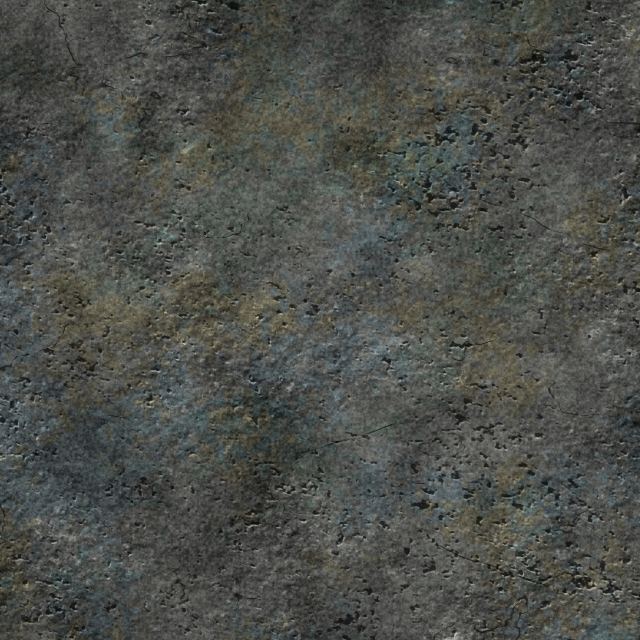
Reproduce this texture procedurally as a WebGL 2 fragment shader.

```glsl
#version 300 es
precision highp float;

uniform vec2 u_resolution;
out vec4 fragColor;

// Tone
const float BASE_TONE = 0.298;
const float CLOUD_GAIN = 0.20;
const float MOTTLE_GAIN = 0.24;
const float GRAIN_GAIN = 0.19;
const float RELIEF_GAIN = 0.36;
const float LIP_GAIN = 0.17;
const float FLECK_GAIN = 0.13;
const float PIT_DEPTH = 0.64;
const float CRACK_DEPTH = 0.55;

// Feature sizes, in cells per canvas
const vec2 CLOUD_SCALE = vec2(2.8, 3.8);
const vec2 PIT_SCALE = vec2(84.0, 112.0);
const vec2 RELIEF_SCALE = vec2(62.0, 78.0);
const float MOTTLE_SCALE = 17.0;
const float GRAIN_SCALE = 235.0;
const float CRACK_SCALE = 8.0;
const vec2 LIGHT_STEP = vec2(-0.0016, 0.0028);
const int CRATERS = 7;
const int HAIRLINES = 4;

// Colour
const vec3 STONE = vec3(0.995, 1.010, 0.970);
const vec3 BLUE_STAIN = vec3(0.91, 1.00, 1.07);
const vec3 OCHRE_STAIN = vec3(1.05, 1.00, 0.86);
const vec3 GREEN_STAIN = vec3(0.94, 1.01, 0.97);

float hash(vec2 cell, uint seed) {
    uvec2 q = uvec2(ivec2(cell)) * uvec2(1597u, 3571u) + seed * 7919u;
    uint h = (q.x ^ (q.y << 9)) * 747796u + q.y * 28411u;
    h = (h ^ (h >> 15)) * 739397u;
    h = (h ^ (h >> 13)) * 972663u;
    h ^= h >> 16;
    return float(h & 65535u) / 65535.0;
}

float noise(vec2 p, uint seed) {
    vec2 i = floor(p), f = fract(p);
    f = f * f * (3.0 - 2.0 * f);
    float low = mix(hash(i, seed), hash(i + vec2(1, 0), seed), f.x);
    float high = mix(hash(i + vec2(0, 1), seed), hash(i + vec2(1, 1), seed), f.x);
    return mix(low, high, f.y);
}

float fbm(vec2 p, uint seed) {
    float sum = 0.0, weight = 0.5;
    for (int i = 0; i < 5; i++) {
        sum += weight * noise(p, seed + uint(i));
        p = mat2(1.6, 1.2, -1.2, 1.6) * p + 3.7;
        weight *= 0.5;
    }
    return sum / 0.97;
}

// Ragged pits of mixed size that gather in clusters
float pits(vec2 p) {
    vec2 q = mat2(0.96, 0.28, -0.28, 0.96) * p;
    float ragged = 0.46 * noise(q * PIT_SCALE, 20u) + 0.32 * noise(p * PIT_SCALE * 1.9, 21u)
                 + 0.22 * noise(q * PIT_SCALE * 3.3, 23u);
    float cluster = fbm(p * 9.0, 24u) - 0.5;
    return smoothstep(0.63, 0.83, ragged + 0.42 * cluster);
}

// Broken, wandering cracks along a noise contour
float cracks(vec2 p) {
    float contour = abs(fbm(p * CRACK_SCALE * vec2(0.8, 1.3), 30u) - 0.5);
    contour += 0.010 * noise(p * 120.0, 35u);
    float patches = smoothstep(0.55, 0.68, fbm(p * 11.0, 36u));
    return patches * (1.0 - smoothstep(0.003, 0.015, contour));
}

// Long faint scratches
float hairlines(vec2 p) {
    float ink = 0.0;
    for (int i = 0; i < HAIRLINES; i++) {
        vec2 id = vec2(i, 3);
        vec2 start = vec2(hash(id, 40u), hash(id, 41u));
        vec2 span = vec2(0.25, 0.30 * (hash(id, 42u) - 0.6));
        vec2 q = p - start + 0.016 * (fbm(p * 14.0, 43u) - 0.5);
        float along = clamp(dot(q, span) / dot(span, span), 0.0, 1.0);
        float line = 1.0 - smoothstep(0.0004, 0.0019, length(q - span * along));
        ink = max(ink, line * smoothstep(0.35, 0.65, noise(p * 30.0, 44u)));
    }
    return ink;
}

// Shallow round dents, shaded at the upper rim and lit at the lower one
float craters(vec2 p) {
    float shade = 0.0;
    for (int i = 0; i < CRATERS; i++) {
        vec2 id = vec2(i, 8);
        vec2 q = p - vec2(hash(id, 50u), hash(id, 51u));
        float radius = mix(0.007, 0.019, hash(id, 52u));
        float r = length(q * vec2(1.0, 1.25)) / radius;
        shade -= q.y / radius * smoothstep(0.3, 0.85, r) * (1.0 - smoothstep(0.85, 1.15, r));
    }
    return shade;
}

void main() {
    vec2 p = gl_FragCoord.xy / u_resolution;

    // Broad clouds, mottling and grain
    float cloud = fbm(p * CLOUD_SCALE, 1u) - 0.5;
    float mottle = fbm(p * MOTTLE_SCALE, 7u) - 0.5;
    float grain = 0.65 * noise(p * GRAIN_SCALE, 13u) + 0.5 * noise(p * GRAIN_SCALE * 1.9, 14u) - 0.575;
    float tone = BASE_TONE + CLOUD_GAIN * cloud + MOTTLE_GAIN * mottle + GRAIN_GAIN * grain;

    // Surface relief lit from above
    vec2 lit = p + LIGHT_STEP;
    float rough = 0.6 + 0.9 * smoothstep(0.38, 0.66, fbm(p * 7.0, 16u));
    tone += RELIEF_GAIN * rough * (fbm(p * RELIEF_SCALE, 60u) - fbm(lit * RELIEF_SCALE, 60u));
    tone += 0.06 * craters(p);

    // Pale flecks, pits with bright lower lips, then cracks
    float pit = pits(p);
    tone += FLECK_GAIN * rough * smoothstep(0.62, 0.84, fbm(p * PIT_SCALE * 1.2, 65u));
    tone += LIP_GAIN * rough * pits(lit) * (1.0 - pit);
    tone *= 1.0 - PIT_DEPTH * pit;
    tone *= 1.0 - CRACK_DEPTH * cracks(p);
    tone *= 1.0 - 0.45 * hairlines(p);

    // Slightly darker borders
    vec2 edge = abs(p - 0.5) * 2.0;
    tone *= 1.01 - 0.06 * smoothstep(0.65, 1.0, max(edge.x, edge.y));

    // Small patchy mineral stains
    vec3 colour = STONE * max(tone, 0.05);
    float speckle = 0.35 * (noise(p * 70.0, 70u) - 0.5);
    float blue = smoothstep(0.50, 0.76, fbm(p * vec2(7.0, 9.0), 71u) + speckle);
    float ochre = smoothstep(0.50, 0.76, fbm(p * vec2(7.5, 9.5), 78u) - speckle);
    float green = smoothstep(0.56, 0.80, fbm(p * vec2(6.0, 9.0), 85u) + speckle);
    colour *= mix(vec3(1), BLUE_STAIN, blue);
    colour *= mix(vec3(1), OCHRE_STAIN, ochre);
    colour *= mix(vec3(1), GREEN_STAIN, green);

    fragColor = vec4(clamp(colour, 0.0, 1.0), 1.0);
}
```
